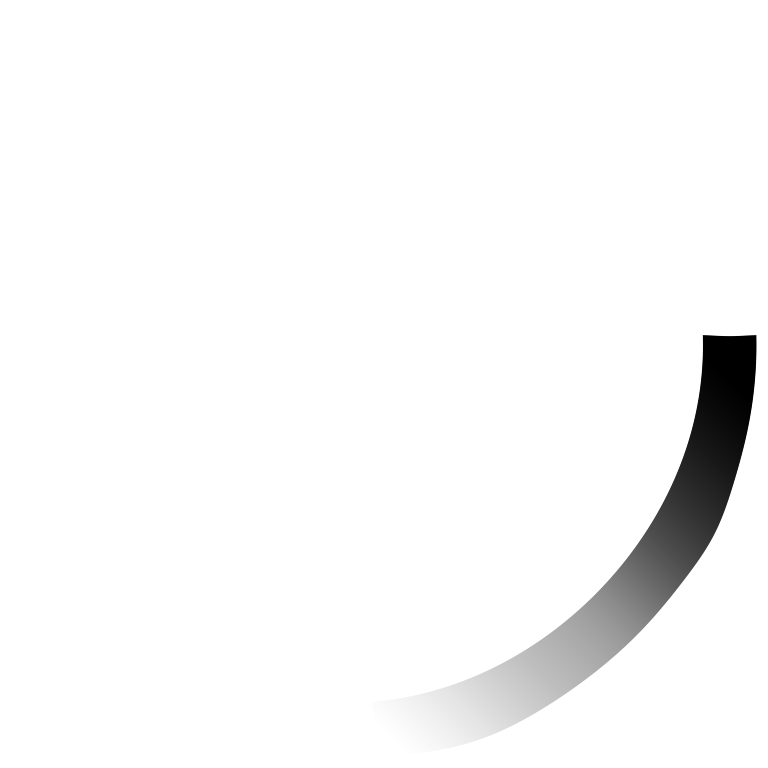
This background is drawn by a WebGL 2 fragment shader. Its source:

```glsl
#version 300 es
precision highp float;

uniform vec2 u_resolution;
out vec4 fragColor;

float bump(float x, float center, float width) {
    float d = (x - center) / width;
    return exp(-d * d);
}

// Signed distance to the quarter band, negative inside
float bandDistance(vec2 p) {
    vec2 fromCenter = p - vec2(0.4492, 0.5508);
    float radius = length(fromCenter);
    float angle = atan(-fromCenter.y, fromCenter.x);

    // Slightly uneven rims, as if cut by hand
    float wave = cos(2.0 * angle);
    float inner = 0.46 + 0.0061 * wave * wave;
    float outer = 0.5358 + 0.0046 * bump(angle, 0.474, 0.12)
                         + 0.007 * bump(angle, 1.25, 0.2);
    float ring = max(inner - radius, radius - outer);

    // Ends: a faintly sagging top and a leaning left side
    float sag = 0.0015 * bump(p.x, 0.95, 0.025);
    float top = p.y - (0.5638 - sag);
    float left = 0.4844 + 0.06 * (0.086 - p.y) - p.x;
    return max(ring, max(top, left));
}

// Diagonal ramp from white at the lower left to black at the upper right
float bandShade(vec2 p) {
    float t = clamp((p.x + p.y - 1.0) * 1.097 + 0.5, 0.0, 1.0);
    float dark = mix(t, smoothstep(0.0, 1.0, t), 0.5);
    return clamp(1.0 - dark + 0.07 * bump(t, 0.48, 0.14), 0.0, 1.0);
}

void main() {
    vec2 p = gl_FragCoord.xy / u_resolution;
    float halfPixel = 0.6 / min(u_resolution.x, u_resolution.y);
    float coverage = 1.0 - smoothstep(-halfPixel, halfPixel, bandDistance(p));
    fragColor = vec4(vec3(mix(1.0, bandShade(p), coverage)), 1.0);
}
```
